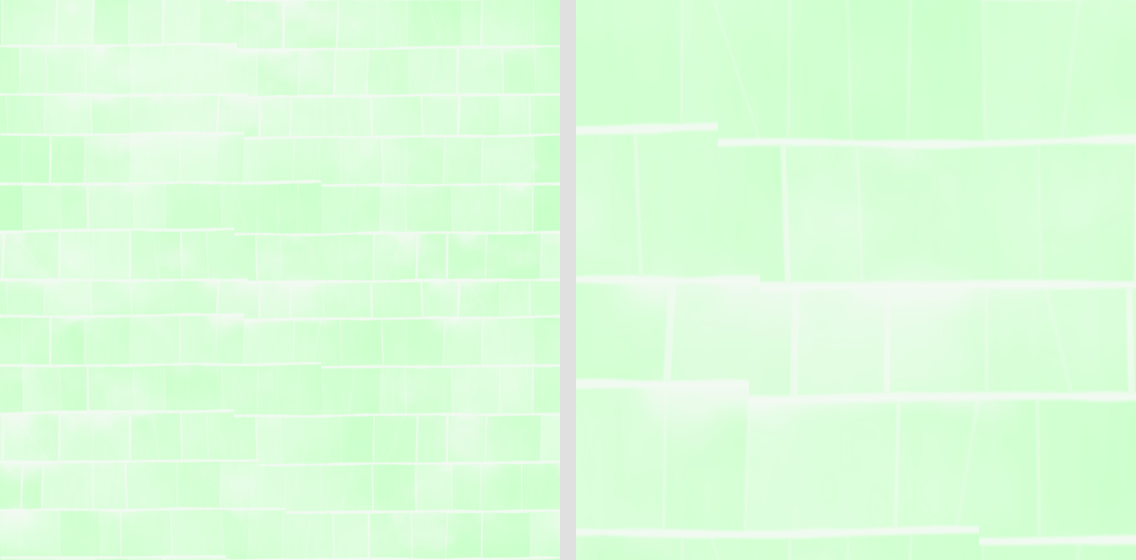
Left: the whole. Right: its middle third, enlarged.
Write a WebGL 1 fragment shader that draws this texture.

```glsl
precision highp float;

uniform vec2 u_resolution;

const float ROWS = 12.0;
const float COLUMNS = 14.0;
const float TAU = 6.28319;
const vec3 DEEP_GREEN = vec3(0.785, 1.0, 0.785);
const vec3 PALE_GREEN = vec3(0.892, 0.997, 0.892);
const vec3 MORTAR = vec3(0.95, 0.98, 0.95);

float hash(vec2 p) {
  return fract(sin(dot(p, vec2(127.1, 311.7))) * 43758.5);
}

// Value noise that wraps after period cells
float noise(vec2 p, vec2 period) {
  vec2 cell = floor(p);
  vec2 f = fract(p);
  f = f * f * (3.0 - 2.0 * f);
  vec2 a = mod(cell, period);
  vec2 b = mod(cell + 1.0, period);
  return mix(mix(hash(a), hash(vec2(b.x, a.y)), f.x),
             mix(hash(vec2(a.x, b.y)), hash(b), f.x), f.y);
}

float clouds(vec2 p, vec2 period) {
  float sum = 0.0;
  float amplitude = 0.533;
  for (int i = 0; i < 4; i++) {
    sum += amplitude * noise(p * period, period);
    period *= 2.0;
    amplitude *= 0.5;
  }
  return sum;
}

float stroke(float distanceToLine, float halfWidth, float softness) {
  return 1.0 - smoothstep(halfWidth - softness, halfWidth + softness, distanceToLine);
}

// Courses 6 to 9 repeat the layout of courses 2 to 5
float courseSeed(float course) {
  float k = mod(course, ROWS);
  return k > 5.5 && k < 9.5 ? k - 4.0 : k;
}

// Height of a joint: two short courses, a slow drift and one small step
float jointHeight(float k, float x) {
  float seed = courseSeed(k);
  float base = 0.0863 * k - 0.0143 * step(3.0, k) - 0.0208 * step(7.0, k) - 0.0026;
  float jump = 0.36 + 0.22 * hash(vec2(seed, 3.7));
  float drift = mix(0.003, 0.010, hash(vec2(seed, 8.2)));
  float ripple = 0.003 * (noise(vec2(x * 9.0, seed), vec2(9.0, ROWS)) - 0.5);
  return base + drift * (0.5 - fract(x - jump)) + ripple;
}

// Position of a vertical joint in column units, leaning slightly
float columnEdge(float column, float seed, float v) {
  vec2 id = vec2(mod(column, COLUMNS), seed);
  return column + 0.58 * hash(id + 0.31) + 0.10 * (hash(id + 5.3) - 0.5) * v;
}

float columnJoint(float column, float seed, float d, float px) {
  vec2 id = vec2(mod(column, COLUMNS), seed);
  float weight = hash(id + 9.7);
  float halfWidth = mix(0.0009, 0.0023, weight * weight);
  return mix(0.3, 0.95, weight) * stroke(d, halfWidth, max(0.0009, px * 0.7));
}

// Faint diagonal scratch on a few tiles
float scratch(vec2 q, vec2 id) {
  float slope = mix(-0.7, 0.7, hash(id + 2.9));
  float line = stroke(abs(q.x - 0.5 - slope * (q.y - 0.5)), 0.012, 0.02);
  return line * step(0.86, hash(id + 6.1));
}

void main() {
  vec2 uv = gl_FragCoord.xy / u_resolution;
  vec2 p = vec2(uv.x, 1.0 - uv.y);
  float px = 1.0 / min(u_resolution.x, u_resolution.y);

  // Course containing this point
  float top = -1.0;
  float bottom = 2.0;
  float course = 0.0;
  for (int i = 0; i < 15; i++) {
    float k = float(i) - 1.0;
    float y = jointHeight(k, p.x);
    if (p.y >= y) {
      top = y;
      course = k;
    } else {
      bottom = min(bottom, y);
    }
  }
  float seed = courseSeed(course);
  float v = (p.y - top) / (bottom - top);

  // Tile containing this point
  float x = p.x * COLUMNS;
  float column = floor(x);
  column -= step(x, columnEdge(column, seed, v));
  float left = columnEdge(column, seed, v);
  float right = columnEdge(column + 1.0, seed, v);
  float u = (x - left) / (right - left);
  vec2 id = vec2(mod(column, COLUMNS), seed);

  // Tile tone: own shade, watery patches and upright grain
  float patches = clouds(p, vec2(6.0, 8.0));
  float grain = noise(p * vec2(170.0, 30.0), vec2(170.0, 30.0));
  float tone = 0.58 + 0.48 * (hash(id + 1.9) - 0.5) + 1.0 * (patches - 0.5);
  tone += 0.10 * cos(TAU * (p.x - 0.3)) + 0.10 * cos(TAU * p.y);
  tone += 0.18 * (0.5 - u) * hash(id + 4.4) + 0.12 * (grain - 0.5);
  vec3 color = mix(DEEP_GREEN, PALE_GREEN, clamp(tone, 0.0, 1.0));

  // Chalky bloom below the joints, and scratches
  float bloomNoise = clouds(p + 0.37, vec2(10.0, 12.0));
  float bloom = smoothstep(0.42, 0.75, bloomNoise) * exp(-3.5 * v);
  bloom += 0.35 * smoothstep(0.6, 0.8, bloomNoise);
  color = mix(color, MORTAR, min(0.85 * bloom + 0.3 * scratch(vec2(u, v), id), 0.9));

  // Mortar joints
  float wear = noise(p * vec2(40.0, 36.0), vec2(40.0, 36.0));
  float rowDistance = min(p.y - top, bottom - p.y);
  float rowJoint = stroke(rowDistance, mix(0.0015, 0.0032, wear), max(0.0016, px));
  float leftJoint = columnJoint(column, seed, (x - left) / COLUMNS, px);
  float rightJoint = columnJoint(column + 1.0, seed, (right - x) / COLUMNS, px);
  float sideJoint = max(leftJoint, rightJoint) * mix(0.7, 1.0, wear);
  color = mix(color, MORTAR, max(0.95 * rowJoint, sideJoint));

  gl_FragColor = vec4(color, 1.0);
}
```
